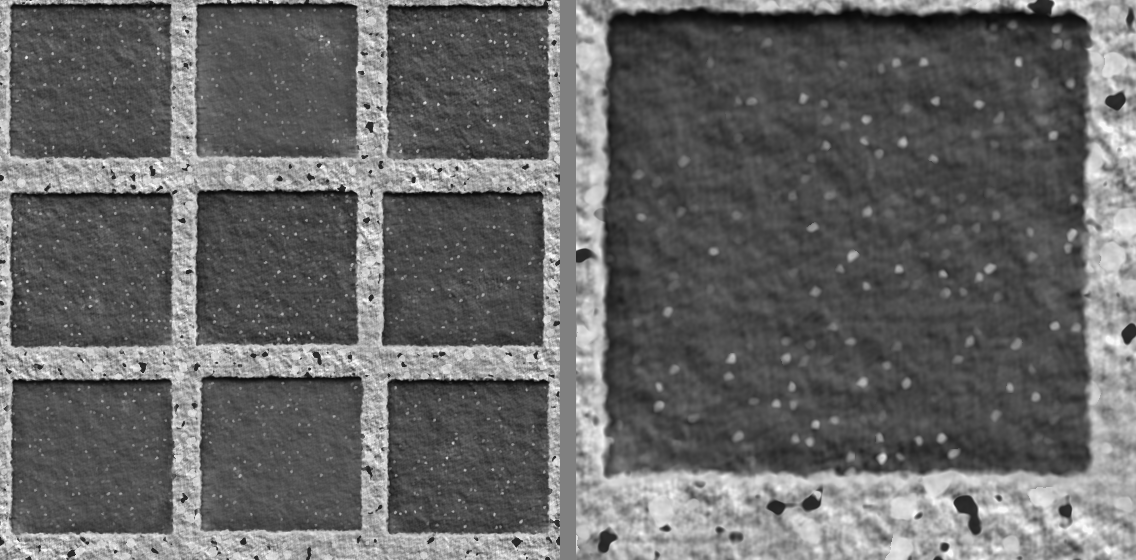
Left, the full canvas; right, a detail of the centre.
Write a WebGL 1 fragment shader that draws this texture.

```glsl
precision highp float;
// Worn dark square tiles sunk in a pale gravel joint, on a seamless grid.
// A jittered, noise-warped box per cell splits tile from joint; each is shaded
// by relief-lit gradient noise, with cellular noise for specks and stones.

uniform vec2 u_resolution;

#define REPEATS 3.0
#define TILE_HALF vec2(0.430, 0.412)
#define TILE_CENTRE vec2(0.505, 0.562)
#define JITTER vec2(0.045, 0.018)
#define EDGE_WOBBLE 0.012
#define TILE_GREY 0.305
#define JOINT_GREY 0.66
#define TILE_GRAIN 0.50
#define JOINT_GRAIN 1.35
#define LIGHT_STEP vec2(0.006, 0.011)

vec2 hash2(vec2 p) {
  vec3 q = fract(vec3(p.xyx) * vec3(0.1031, 0.1030, 0.0973));
  q += dot(q, q.yzx + 33.33);
  return fract((q.xx + q.yz) * q.zy);
}

// Lattice index wrapped so that the whole canvas repeats
vec2 wrap(vec2 i, vec2 freq) {
  return floor(mod(i + 0.5, freq * REPEATS));
}

float corner(vec2 i, vec2 f, vec2 o, vec2 freq) {
  return dot(hash2(wrap(i + o, freq)) * 2.0 - 1.0, f - o);
}

// Periodic gradient noise; freq is a whole number of lattice cells per tile
float gradientNoise(vec2 p, vec2 freq) {
  vec2 i = floor(p * freq), f = fract(p * freq);
  vec2 u = f * f * f * (f * (f * 6.0 - 15.0) + 10.0);
  float low = mix(corner(i, f, vec2(0, 0), freq), corner(i, f, vec2(1, 0), freq), u.x);
  float high = mix(corner(i, f, vec2(0, 1), freq), corner(i, f, vec2(1, 1), freq), u.x);
  return mix(low, high, u.y);
}

float fbm(vec2 p, float freq) {
  float sum = 0.0, amp = 0.5;
  for (int k = 0; k < 4; k++) {
    sum += amp * gradientNoise(p, vec2(freq));
    freq *= 2.0;
    amp *= 0.6;
  }
  return sum;
}

// Slope towards the light, at the upper right
float relief(vec2 p, float freq) {
  return fbm(p, freq) - fbm(p + LIGHT_STEP, freq);
}

// Distance to the nearest scattered point, and two random values of that point
vec3 scatter(vec2 p, float freq) {
  vec2 i = floor(p * freq), f = fract(p * freq);
  vec3 nearest = vec3(9.0, 0.0, 0.0);
  for (int y = -1; y <= 1; y++) {
    for (int x = -1; x <= 1; x++) {
      vec2 o = vec2(float(x), float(y));
      vec2 id = wrap(i + o, vec2(freq));
      float dist = length(o + 0.15 + 0.7 * hash2(id) - f);
      if (dist < nearest.x) nearest = vec3(dist, hash2(id + 119.0));
    }
  }
  return nearest;
}

float tileShade(vec2 p, vec2 c, vec2 rnd, float wobble) {
  vec2 lowEdge = c + TILE_HALF, highEdge = TILE_HALF - c;
  float side = min(lowEdge.x, highEdge.x);
  float border = min(side, min(lowEdge.y, highEdge.y));
  float patches = smoothstep(0.06, 0.4, fbm(p + 0.37, 3.0));
  float rough = 0.45 + 0.6 * rnd.x + 0.7 * patches;

  // Body: mottled, grainy and darker along the border
  float shade = TILE_GREY + 0.05 * (rnd.y - 0.5) + 0.06 * fbm(p, 5.0) + 0.06 * patches;
  shade -= 0.07 * smoothstep(0.10, 0.01, border);
  shade += TILE_GRAIN * rough * relief(p, 12.0);

  // Pale mineral specks
  vec3 speck = scatter(p + 0.008 * wobble, 30.0);
  shade += 0.5 * rough * pow(speck.y, 7.0) * smoothstep(0.36, 0.08, speck.x);

  // Sideways scuffs at left and right, crumbs along the bottom
  float streak = gradientNoise(p, vec2(12.0, 56.0));
  float worn = smoothstep(-0.15, 0.35, fbm(p + 0.71, 2.0));
  shade += worn * smoothstep(0.13, 0.0, side + 0.08 * streak) * (0.17 + 0.35 * streak);
  shade += 0.13 * worn * smoothstep(0.07, 0.0, lowEdge.y + 0.06 * wobble);

  // Shadow cast by the joint above, thin dark line at the left
  shade *= mix(0.22, 1.0, smoothstep(0.008, 0.04, highEdge.y + 0.012 * wobble));
  return shade * mix(0.65, 1.0, smoothstep(0.0, 0.025, lowEdge.x));
}

float jointShade(vec2 p, float wobble) {
  float rough = smoothstep(-0.22, 0.22, fbm(p + 0.53, 2.0));
  float shade = JOINT_GREY + 0.05 * (rough - 0.5) + 0.14 * fbm(p, 6.0);
  shade += JOINT_GRAIN * mix(0.65, 1.15, rough) * relief(p + 0.19, 14.0);

  // Pale stones of mixed size
  vec3 stone = scatter(p + 0.012 * wobble, 16.0);
  float radius = 0.12 + 0.36 * stone.z;
  float face = step(0.62, stone.y) * smoothstep(radius, radius - 0.12, stone.x);
  shade = mix(shade, 0.74 + 0.14 * stone.z + 0.4 * relief(p, 16.0), 0.8 * face);

  // Dark pits where gravel has fallen out
  float hollow = gradientNoise(p + 0.43, vec2(18.0)) + 0.35 * gradientNoise(p, vec2(46.0));
  float pit = smoothstep(0.27, 0.40, hollow + 0.12 * (rough - 0.5));
  return mix(shade, 0.10, 0.9 * pit * (1.0 - face));
}

void main() {
  vec2 p = gl_FragCoord.xy / u_resolution * REPEATS;
  vec2 cell = floor(p);
  float wobble = gradientNoise(p, vec2(30.0)) + 0.6 * gradientNoise(p, vec2(62.0));
  vec2 bend = vec2(gradientNoise(p, vec2(7.0)), gradientNoise(p + 0.31, vec2(7.0)));

  // Tile outline: warped box with small rounded corners
  vec2 c = fract(p) - TILE_CENTRE - (hash2(cell + 7.0) - 0.5) * JITTER;
  c += EDGE_WOBBLE * (bend + wobble);
  vec2 e = abs(c) - TILE_HALF + 0.02;
  float d = length(max(e, 0.0)) + min(max(e.x, e.y), 0.0) - 0.02;
  float soft = max(0.008, REPEATS / u_resolution.y);

  // Bright lip of the joint, strongest at left and bottom, absent on top
  float lip = exp(-pow((d - 0.012) / 0.012, 2.0));
  lip *= smoothstep(0.0, 0.05, TILE_HALF.y - c.y);
  lip *= mix(0.4, 1.0, smoothstep(0.0, 0.05, TILE_HALF.x - c.x));
  float joint = jointShade(p, wobble);
  joint = mix(joint, 0.84 + 0.25 * wobble, 0.7 * lip);

  float tile = tileShade(p, c, hash2(cell + 31.0), wobble);
  float grey = mix(joint, tile, smoothstep(soft, -soft, d));
  gl_FragColor = vec4(vec3(clamp(grey, 0.03, 0.97)), 1.0);
}
```
